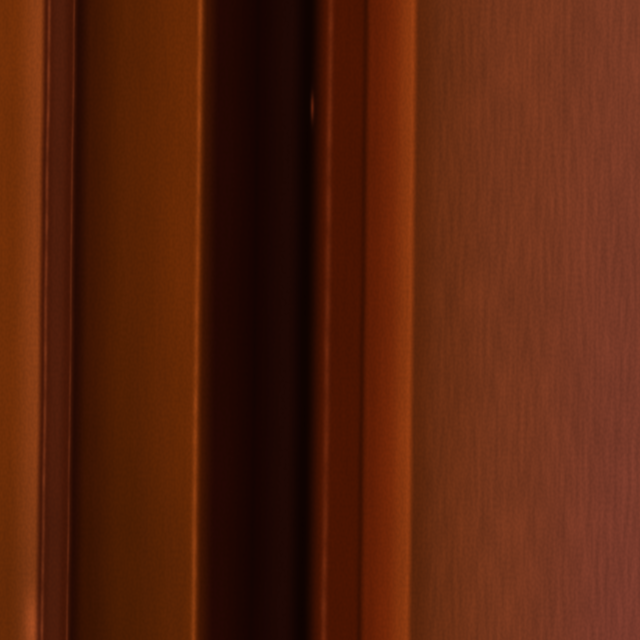
Give the GLSL for this texture, as a WebGL 2 fragment shader.

```glsl
#version 300 es
precision highp float;
// Heavy rust-coloured cloth hanging in vertical folds, lit from the side.
// A chain of colour ramps across the width shapes the folds; thin ridges,
// slow light changes and stretched gradient noise add the woven surface.

uniform vec2 u_resolution;
out vec4 fragColor;

// Cloth colours
const vec3 AMBER      = vec3(0.435, 0.180, 0.030);
const vec3 AMBER_LIT  = vec3(0.530, 0.240, 0.085);
const vec3 HEM        = vec3(0.300, 0.112, 0.045);
const vec3 HEM_DARK   = vec3(0.260, 0.085, 0.025);
const vec3 CREASE     = vec3(0.150, 0.040, 0.010);
const vec3 UMBER      = vec3(0.240, 0.080, 0.010);
const vec3 BRONZE     = vec3(0.335, 0.130, 0.014);
const vec3 BRONZE_LIT = vec3(0.410, 0.165, 0.022);
const vec3 SHADE      = vec3(0.135, 0.028, 0.010);
const vec3 SHADE_DEEP = vec3(0.092, 0.016, 0.008);
const vec3 SHADE_SOFT = vec3(0.118, 0.030, 0.014);
const vec3 BLACKEST   = vec3(0.058, 0.010, 0.005);
const vec3 OXBLOOD    = vec3(0.285, 0.078, 0.008);
const vec3 RUST       = vec3(0.365, 0.112, 0.018);
const vec3 RUST_MID   = vec3(0.430, 0.145, 0.030);
const vec3 RUST_LIT   = vec3(0.520, 0.212, 0.060);
const vec3 PANEL_EDGE = vec3(0.350, 0.145, 0.045);
const vec3 PANEL      = vec3(0.405, 0.180, 0.075);
const vec3 PANEL_MID  = vec3(0.455, 0.212, 0.112);
const vec3 PANEL_FAR  = vec3(0.475, 0.230, 0.145);
const vec3 RIDGE_TINT = vec3(0.150, 0.085, 0.050);

// Shape and surface
const float LEAN         = 0.011;  // sideways drift of folds, top to bottom
const float WAVER        = 0.0012; // small wobble of the edges
const float STREAK_GAIN  = 0.075;
const float GRAIN_GAIN   = 0.075;
const float MOTTLE_GAIN  = 0.05;

vec2 hashGradient(vec2 cell) {
    vec3 p = fract(cell.xyx * vec3(0.1031, 0.1030, 0.0973));
    p += dot(p, p.yzx + 33.33);
    float angle = 6.28318 * fract((p.x + p.y) * p.z);
    return vec2(cos(angle), sin(angle));
}

float gradientNoise(vec2 p) {
    vec2 i = floor(p), f = fract(p);
    vec2 w = f * f * f * (f * (f * 6.0 - 15.0) + 10.0);
    vec2 e = vec2(1.0, 0.0);
    float low = mix(dot(hashGradient(i), f),
                    dot(hashGradient(i + e.xy), f - e.xy), w.x);
    float high = mix(dot(hashGradient(i + e.yx), f - e.yx),
                     dot(hashGradient(i + e.xx), f - e.xx), w.x);
    return mix(low, high, w.y);
}

// Continue the colour chain towards tone between start and end
void rampTo(inout vec3 col, float x, float start, float end, vec3 tone) {
    col = mix(col, tone, smoothstep(start, end, x));
}

float ridge(float x, float centre, float width) {
    float d = (x - centre) / width;
    return exp(-d * d);
}

vec3 foldColour(float x) {
    vec3 col = AMBER;
    // left fold and its hem
    rampTo(col, x, 0.020, 0.062, AMBER_LIT);
    rampTo(col, x, 0.063, 0.074, HEM_DARK);
    rampTo(col, x, 0.076, 0.090, HEM);
    rampTo(col, x, 0.098, 0.112, HEM_DARK);
    rampTo(col, x, 0.114, 0.124, CREASE);
    // bronze fold
    rampTo(col, x, 0.123, 0.145, UMBER);
    rampTo(col, x, 0.135, 0.205, BRONZE);
    rampTo(col, x, 0.200, 0.300, BRONZE_LIT);
    // deep shadow
    rampTo(col, x, 0.312, 0.325, UMBER);
    rampTo(col, x, 0.320, 0.345, SHADE);
    rampTo(col, x, 0.350, 0.405, SHADE_DEEP);
    rampTo(col, x, 0.407, 0.450, SHADE_SOFT);
    rampTo(col, x, 0.455, 0.482, BLACKEST);
    // rust folds
    rampTo(col, x, 0.483, 0.514, OXBLOOD);
    rampTo(col, x, 0.569, 0.583, RUST);
    rampTo(col, x, 0.585, 0.615, RUST_MID);
    rampTo(col, x, 0.610, 0.641, RUST_LIT);
    // broad right panel
    rampTo(col, x, 0.646, 0.656, PANEL_EDGE);
    rampTo(col, x, 0.655, 0.695, PANEL);
    rampTo(col, x, 0.680, 0.800, PANEL_MID);
    rampTo(col, x, 0.790, 1.010, PANEL_FAR);
    return col;
}

void main() {
    vec2 uv = gl_FragCoord.xy / u_resolution;
    float x = uv.x + LEAN * (1.0 - uv.y)
            + WAVER * gradientNoise(vec2(uv.x * 6.0, uv.y * 7.0));
    vec3 col = foldColour(x);

    // Thin lit ridges and the narrow groove between rust folds
    float worn = 0.85 + 0.6 * gradientNoise(vec2(x * 40.0, uv.y * 30.0));
    col += RIDGE_TINT * worn * (1.1 * ridge(x, 0.077, 0.0028)
         + 0.6 * ridge(x, 0.116, 0.0020) + 0.9 * ridge(x, 0.313, 0.0040)
         + 0.75 * ridge(x, 0.517, 0.0045) + 0.25 * ridge(x, 0.645, 0.0030));
    col *= 1.0 - 0.22 * ridge(x, 0.572, 0.0045) - 0.12 * ridge(x, 0.404, 0.004);

    // Slow light changes down the cloth
    float bronze = smoothstep(0.12, 0.16, x) * (1.0 - smoothstep(0.29, 0.32, x));
    float panel = smoothstep(0.65, 0.70, x);
    col *= 1.0 - 0.14 * bronze * smoothstep(0.6, 0.0, uv.y);
    col *= 1.0 - 0.10 * (1.0 - smoothstep(0.0, 0.5, uv.y)) * (1.0 - smoothstep(0.05, 0.12, x));
    col += vec3(-0.01, -0.006, 0.025) * panel * smoothstep(0.75, 1.0, x) * (1.0 - uv.y);
    col += vec3(0.14, 0.07, 0.05) * ridge(uv.x, 0.050, 0.012) * ridge(uv.y, 0.02, 0.05);

    // Small glint in the shadow
    col += vec3(0.26, 0.10, 0.04) * ridge(uv.x, 0.488, 0.0028) * ridge(uv.y, 0.832, 0.020);

    // Woven surface
    float streak = gradientNoise(vec2(x * 150.0, uv.y * 14.0));
    float grain = gradientNoise(uv * vec2(230.0, 170.0) + 17.0);
    float mottle = gradientNoise(uv * vec2(16.0, 5.0) + 5.0);
    col *= 1.0 + STREAK_GAIN * streak * (0.5 + panel) + GRAIN_GAIN * grain + MOTTLE_GAIN * mottle;

    fragColor = vec4(clamp(col, 0.0, 1.0), 1.0);
}
```
